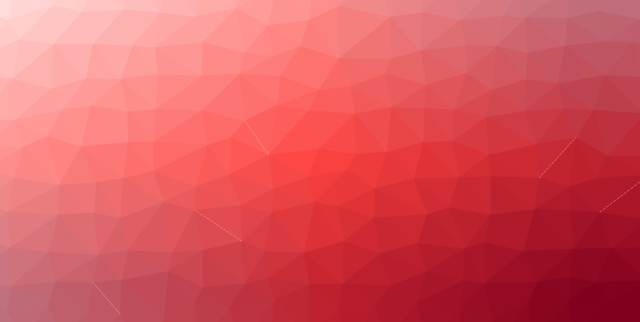
Reproduce this background procedurally as a Shadertoy shader.

```glsl
const vec2 GRID = vec2(17.45, 9.8);
const vec2 SHIFT = vec2(0.05, 0.16);

float hash(vec2 p) {
    return fract(sin(dot(p, vec2(127.1, 311.7))) * 43758.5453);
}

// Jittered mesh vertex of a grid cell
vec2 vertex(vec2 id) {
    vec2 jitter = vec2(hash(id), hash(id + 37.3)) - 0.5;
    return id + 0.5 + jitter * vec2(0.54, 0.64);
}

float cross2(vec2 a, vec2 b) {
    return a.x * b.y - a.y * b.x;
}

// Pale pink to red to dark crimson
vec3 ramp(float t) {
    vec3 pale = vec3(1.0, 0.87, 0.86);
    vec3 red = vec3(0.99, 0.26, 0.25);
    vec3 crimson = vec3(0.50, 0.0, 0.115);
    vec3 upper = mix(pale, red, clamp(t * 2.0, 0.0, 1.0));
    return mix(upper, crimson, clamp((t - 0.5) / 0.42, 0.0, 1.0));
}

// Average of a horizontal and a vertical ramp
vec3 facetColor(vec2 center) {
    vec2 uv = clamp((center - SHIFT) / GRID, 0.0, 1.0);
    return 0.5 * (ramp(uv.x) + ramp(1.0 - uv.y));
}

// Signed distance to the line a-b, positive on its left
float edgeDistance(vec2 p, vec2 a, vec2 b) {
    return cross2(normalize(b - a), p - a);
}

// Facet colour weighted by its coverage
vec4 facet(vec2 p, vec2 a, vec2 b, vec2 c, float aa) {
    float d = min(edgeDistance(p, a, b), min(edgeDistance(p, b, c), edgeDistance(p, c, a)));
    float coverage = smoothstep(-aa, aa, d);
    return vec4(facetColor((a + b + c) / 3.0), 1.0) * coverage;
}

// Thin dotted highlight along a facet edge
float seam(vec2 p, vec2 a, vec2 b, float aa) {
    vec2 ab = b - a;
    float t = clamp(dot(p - a, ab) / dot(ab, ab), 0.0, 1.0);
    float line = 1.0 - smoothstep(0.0, max(aa * 1.5, 0.025), length(p - a - ab * t));
    return line * (0.65 + 0.35 * sin(t * 90.0));
}

void mainImage(out vec4 fragColor, in vec2 fragCoord) {
    vec2 p = fragCoord / iResolution.xy * GRID + SHIFT;
    float aa = 0.6 * GRID.y / iResolution.y;
    vec2 cell = floor(p);
    vec4 sum = vec4(0.0);
    float glint = 0.0;

    // Four neighbouring quads, each split into two facets
    for (int y = -1; y <= 0; y++) {
        for (int x = -1; x <= 0; x++) {
            vec2 id = cell + vec2(x, y);
            vec2 a = vertex(id);
            vec2 b = vertex(id + vec2(1, 0));
            vec2 c = vertex(id + vec2(1, 1));
            vec2 d = vertex(id + vec2(0, 1));

            // Delaunay test: swap the diagonal if angles at b and d exceed a half turn
            float sinSum = cross2(c - b, a - b) * dot(a - d, c - d)
                         + dot(c - b, a - b) * cross2(a - d, c - d);
            if (sinSum < 0.0) {
                vec2 first = a;
                a = b;
                b = c;
                c = d;
                d = first;
            }
            sum += facet(p, a, b, c, aa) + facet(p, a, c, d, aa);
            glint += step(0.955, hash(id + 71.9)) * seam(p, a, c, aa);
        }
    }

    vec3 color = sum.rgb / max(sum.a, 0.001);
    color = mix(color, vec3(1.0, 0.75, 0.70), 0.4 * min(glint, 1.0));
    fragColor = vec4(color, 1.0);
}
```
